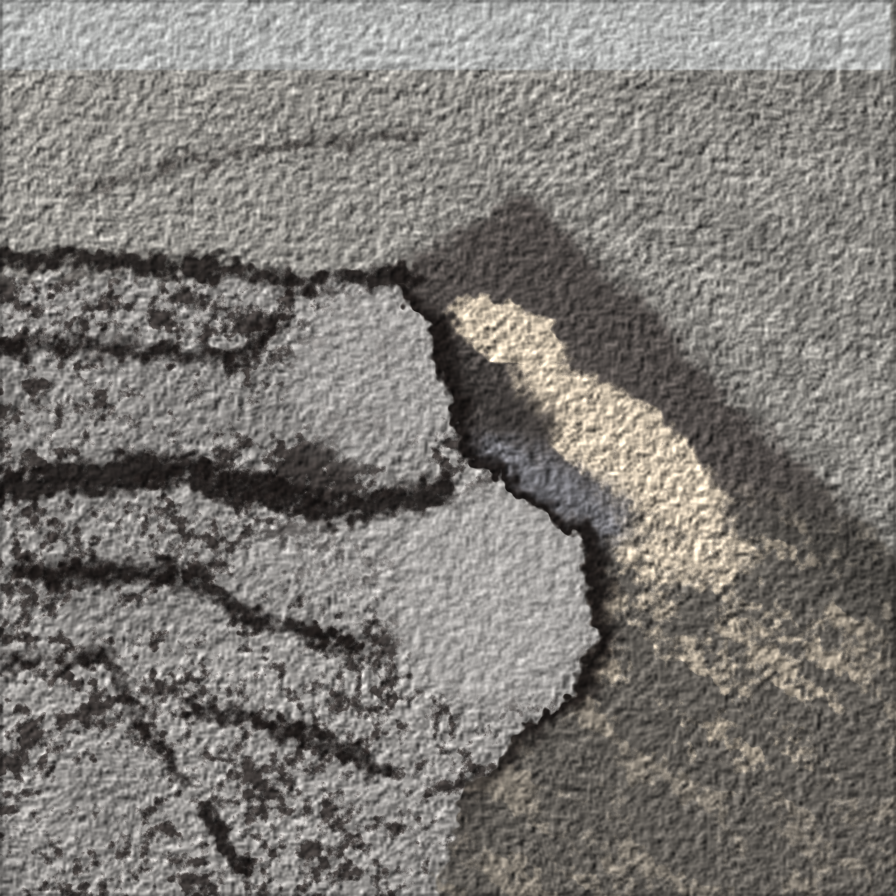
Give the GLSL for this texture, as a WebGL 1 fragment shader.

```glsl
precision highp float;
// Weathered sandy rock with a dark crevice, a sunlit hollow and a pale top band.
uniform vec2 u_resolution;

const vec3 SAND = vec3(0.56, 0.55, 0.53);
const vec3 ROCK = vec3(0.56, 0.55, 0.54);
const vec3 PALE_ROCK = vec3(0.65, 0.64, 0.63);
const vec3 SHADOW = vec3(0.31, 0.29, 0.28);
const vec3 LOW_SAND = vec3(0.37, 0.355, 0.335);
const vec3 CREAM = vec3(0.78, 0.725, 0.645);
const vec3 BLUE_SHADE = vec3(0.44, 0.44, 0.46);
const vec3 CRACK = vec3(0.10, 0.085, 0.08);
const vec3 BAND = vec3(0.69, 0.695, 0.69);
const float BAND_EDGE = 0.922;
const float GRAIN_SCALE = 140.0;
const float RELIEF = 0.58;

float hash(vec2 p) {
  vec3 h = fract(p.xyx * 0.1031);
  h += dot(h, h.yzx + 33.33);
  return fract((h.x + h.y) * h.z);
}

float noise(vec2 p) {
  vec2 i = floor(p), f = fract(p);
  f = f * f * (3.0 - 2.0 * f);
  return mix(mix(hash(i), hash(i + vec2(1, 0)), f.x),
             mix(hash(i + vec2(0, 1)), hash(i + vec2(1, 1)), f.x), f.y);
}

float fbm(vec2 p) {
  float sum = 0.0, amp = 0.5;
  for (int i = 0; i < 4; i++) {
    sum += amp * noise(p);
    p = mat2(1.6, 1.2, -1.2, 1.6) * p + 7.3;
    amp *= 0.5;
  }
  return sum;
}

float stroke(vec2 p, vec2 a, vec2 b, float w) {
  vec2 ab = b - a;
  float t = clamp(dot(p - a, ab) / dot(ab, ab), 0.0, 1.0);
  return 1.0 - smoothstep(0.1 * w, w, length(p - a - t * ab));
}

float curve(vec2 p, vec2 a, vec2 b, vec2 c, vec2 d, float w) {
  return max(stroke(p, a, b, w), max(stroke(p, b, c, w), stroke(p, c, d, w)));
}

float ramp(float y, float lo, float hi) { return clamp((y - lo) / (hi - lo), 0.0, 1.0); }

// Soft ellipse, tilted by an angle
float blob(vec2 p, vec2 c, vec2 r, float angle) {
  float s = sin(angle), k = cos(angle);
  return 1.0 - smoothstep(0.7, 1.15, length(mat2(k, -s, s, k) * (p - c) / r));
}

// Horizontal position of the rock's right edge at a given height
float ridge(float y) {
  float x = 0.485 + 0.04 * ramp(y, 0.0, 0.13) + 0.055 * ramp(y, 0.13, 0.185);
  x += 0.06 * ramp(y, 0.19, 0.225) + 0.022 * ramp(y, 0.225, 0.28);
  x -= 0.022 * ramp(y, 0.34, 0.41) + 0.055 * ramp(y, 0.40, 0.446);
  x -= 0.067 * ramp(y, 0.446, 0.49) + 0.018 * ramp(y, 0.49, 0.557);
  return x - 0.02 * ramp(y, 0.557, 0.635) - 0.04 * ramp(y, 0.635, 0.68);
}

void main() {
  vec2 p = gl_FragCoord.xy / u_resolution;
  vec2 q = p + 0.026 * (vec2(fbm(p * 38.0), fbm(p * 38.0 + 19.0)) - 0.47);
  q += 0.012 * (vec2(noise(p * 125.0), noise(p * 125.0 + 31.0)) - 0.5);
  float broad = fbm(p * 9.0), fine = fbm(p * 60.0), grit = fbm(p * 105.0 + 5.0);
  float side = q.x - ridge(q.y);
  float rock = (1.0 - smoothstep(-0.004, 0.004, side)) * (1.0 - smoothstep(0.68, 0.71, q.y));

  // Open sand with faint slanting ripples
  vec3 col = SAND * (1.04 - 0.1 * p.x);
  float ripple = noise(mat2(0.8, 0.6, -0.6, 0.8) * p * vec2(18.0, 36.0));
  col *= 1.0 + 0.22 * (ripple - 0.5) * smoothstep(0.3, 0.8, p.x);

  // Shaded hollow fading into streaked low sand
  float hollow = smoothstep(-0.004, 0.004, side) * (1.0 - smoothstep(1.355, 1.395, q.x + q.y));
  hollow *= 1.0 - smoothstep(-0.015, 0.015, q.y - 0.70 - 0.64 * (q.x - 0.45));
  vec2 along = vec2(dot(q, vec2(0.82, -0.57)), dot(q, vec2(0.57, 0.82)));
  float streak = 0.5 * noise(along * vec2(22.0, 58.0)) + 0.5 * grit;
  streak = smoothstep(0.46, 0.68, streak);
  float streakLight = 0.35 + 0.4 * blob(p, vec2(0.77, 0.32), vec2(0.25, 0.16), -0.7);
  vec3 low = mix(LOW_SAND, CREAM * 0.9, streak * streakLight);
  low *= 1.0 - 0.25 * smoothstep(1.2, 1.36, p.x + p.y);
  col = mix(col, mix(low, SHADOW, smoothstep(0.39, 0.49, q.y)), hollow);

  // Sunlit slabs and the cool shade beneath them
  float lit = blob(q, vec2(0.568, 0.628), vec2(0.075, 0.034), -0.35);
  lit = max(lit, blob(q, vec2(0.695, 0.502), vec2(0.158, 0.054), -0.66));
  lit = max(lit, 0.6 * blob(q, vec2(0.755, 0.39), vec2(0.09, 0.05), -0.2));
  col = mix(col, CREAM, hollow * smoothstep(0.1, 0.8, lit * (0.35 + 1.3 * grit)));
  col = mix(col, BLUE_SHADE, 0.9 * hollow * stroke(q, vec2(0.55, 0.495), vec2(0.67, 0.42), 0.055));
  col = mix(col, SHADOW * 0.8, hollow * stroke(q, vec2(0.52, 0.575), vec2(0.59, 0.53), 0.045));

  // Rock face with pale smooth lobes and pitted areas
  float lobe = blob(q, vec2(0.55, 0.335), vec2(0.125, 0.135), 0.5);
  lobe = max(lobe, 0.75 * blob(q, vec2(0.42, 0.585), vec2(0.10, 0.11), -0.6));
  lobe = max(lobe, 0.5 * blob(q, vec2(0.40, 0.38), vec2(0.13, 0.05), 0.0));
  vec3 face = mix(ROCK * (0.85 + 0.4 * broad), PALE_ROCK, lobe);
  float pits = 0.35 * fbm(p * vec2(28.0, 42.0)) + 0.5 * grit + 0.35 * broad;
  pits += 0.13 * blob(p, vec2(0.37, 0.50), vec2(0.08, 0.06), 0.3);
  pits += 0.05 * blob(p, vec2(0.12, 0.5), vec2(0.28, 0.2), 0.0);
  face = mix(face, CRACK * 1.3, 0.8 * smoothstep(0.59, 0.74, pits) * (1.0 - lobe));
  col = mix(col, face, rock);

  // Branching cracks across the rock
  float dark = curve(q, vec2(0.0, 0.455), vec2(0.2, 0.48), vec2(0.36, 0.43), vec2(0.49, 0.447), 0.032);
  dark = max(dark, 0.7 * curve(q, vec2(0.0, 0.615), vec2(0.13, 0.612), vec2(0.25, 0.597), vec2(0.32, 0.64), 0.023));
  dark = max(dark, 0.8 * curve(q, vec2(0.03, 0.36), vec2(0.2, 0.362), vec2(0.28, 0.315), vec2(0.4, 0.28), 0.026));
  dark = max(dark, 0.75 * curve(q, vec2(0.21, 0.212), vec2(0.32, 0.185), vec2(0.38, 0.165), vec2(0.43, 0.135), 0.02));
  dark = max(dark, 0.65 * curve(q, vec2(0.0, 0.26), vec2(0.12, 0.27), vec2(0.15, 0.2), vec2(0.21, 0.13), 0.02));
  dark = max(dark, stroke(q, vec2(0.23, 0.09), vec2(0.28, 0.03), 0.019));
  dark = max(dark, 0.85 * curve(q, vec2(0.0, 0.715), vec2(0.24, 0.702), vec2(0.34, 0.685), vec2(0.46, 0.69), 0.022));
  dark = max(dark, 0.42 * curve(q, vec2(0.08, 0.785), vec2(0.2, 0.82), vec2(0.33, 0.838), vec2(0.47, 0.85), 0.02));
  dark = 0.88 * smoothstep(0.12, 0.85, dark * (0.3 + 1.5 * grit));

  // Deep crevice hugging the rock's edge
  float gap = smoothstep(-0.005, 0.004, side) * (1.0 - smoothstep(0.008, 0.038, side));
  gap *= smoothstep(0.0, 0.22, q.y) * (1.0 - smoothstep(0.67, 0.70, q.y));
  col = mix(col, CRACK, max(dark, 0.95 * gap));

  // Pale band, then embossed grain over everything
  float band = smoothstep(BAND_EDGE - 0.0015, BAND_EDGE + 0.0015, p.y);
  col = mix(col, BAND, band * (1.0 - smoothstep(0.992, 0.996, p.x)));
  vec2 g = p * GRAIN_SCALE + 2.0 * broad;
  float emboss = noise(g) - noise(g + vec2(0.55, -0.6));
  emboss += 0.75 * (noise(g * 1.9) - noise(g * 1.9 + vec2(0.7, -0.6)));
  col *= 1.0 + RELIEF * emboss * (1.0 - 0.4 * max(band, lobe * rock)) + 0.3 * (grit - 0.47);
  vec2 rim = min(p, 1.0 - p);
  col *= 0.75 + 0.25 * smoothstep(0.001, 0.005, min(rim.x, rim.y));
  gl_FragColor = vec4(clamp(col, 0.0, 1.0), 1.0);
}
```
